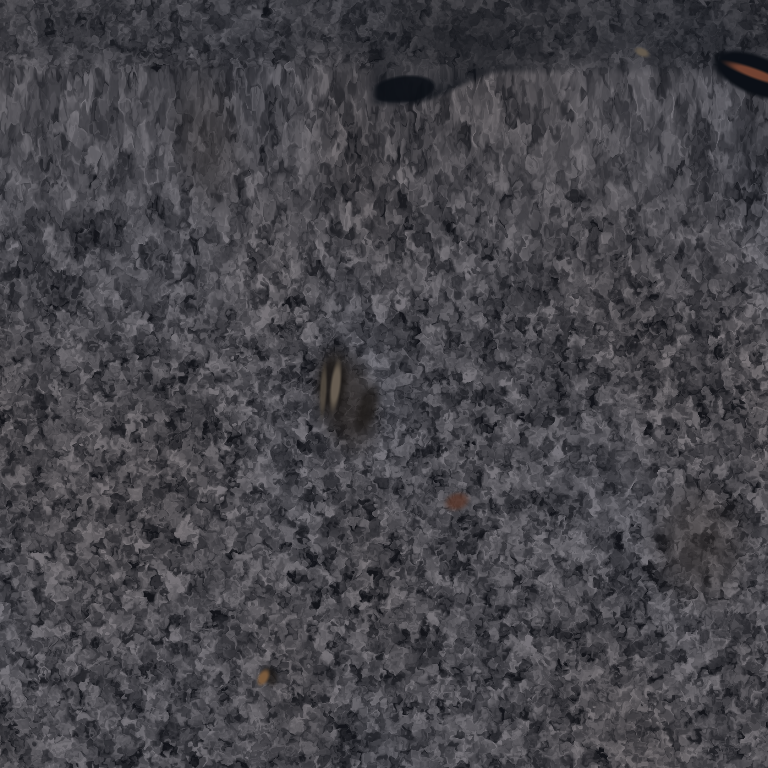
Reproduce this texture procedurally as a WebGL 1 fragment shader.

```glsl
precision highp float;
uniform vec2 u_resolution;

vec3 hash3(vec2 cell) {
  vec3 q = fract(cell.xyx * vec3(0.1031, 0.1030, 0.0973));
  q += dot(q, q.yxz + 33.33);
  return fract((q.xxy + q.yzz) * q.zyx);
}

// Soft cellular noise: each cell has a flat value, blended at its borders.
float grains(vec2 p, float sharpness) {
  vec2 base = floor(p), f = fract(p);
  float total = 0.0, weights = 0.0;
  for (int j = -1; j <= 1; j++) {
    for (int i = -1; i <= 1; i++) {
      vec2 cell = vec2(float(i), float(j));
      vec3 h = hash3(base + cell + 50.0);
      vec2 d = cell + h.xy - f;
      float w = exp(-sharpness * dot(d, d));
      total += w * h.z;
      weights += w;
    }
  }
  return total / max(weights, 1e-6);
}

float waves(vec2 p) {
  float a = sin(p.x * 9.0 + 2.0 * sin(p.y * 7.0 + 1.0));
  float b = sin(p.y * 13.0 + 2.5 * sin(p.x * 8.0 + 2.0));
  float c = sin(dot(p, vec2(23.0, 17.0)) + 2.0 * sin(p.x * 15.0));
  return (a + b + 0.6 * c) / 2.6;
}

float blob(vec2 p, vec2 centre, vec2 radii, float tilt, float soft) {
  vec2 d = p - centre;
  d = vec2(cos(tilt) * d.x + sin(tilt) * d.y, cos(tilt) * d.y - sin(tilt) * d.x);
  return 1.0 - smoothstep(1.0 - soft, 1.0 + soft, length(d / radii));
}

// Grains lengthen vertically toward the upper part of the slab.
vec2 smear(vec2 p) {
  float rise = clamp(p.y - 0.55, 0.0, 0.36);
  return vec2(p.x, p.y - 0.9 * rise * rise);
}

float graniteTone(vec2 p) {
  vec2 q = smear(p);
  vec2 wobble = vec2(grains(q * 140.0, 9.0), grains(q * 140.0 + 71.0, 9.0)) - 0.5;
  q += wobble * 0.011;
  float coarse = grains(q * vec2(68.0, 60.0), 16.0) - 0.5;
  float medium = grains(q * vec2(125.0, 105.0) + 13.0, 14.0) - 0.5;
  float fine = grains(q * 210.0 + 37.0, 10.0) - 0.5;
  float fleck = smoothstep(0.74, 0.92, grains(q * vec2(88.0, 76.0) + 91.0, 16.0));
  float contrast = mix(1.0, 0.78, smoothstep(0.5, 0.85, p.y));
  float detail = 0.56 * coarse + 0.50 * medium + 0.28 * fine - 0.24 * fleck;
  return 0.61 + contrast * detail + 0.05 * waves(p);
}

// Darker strip along the top, with a deep shadow under its lip.
vec3 shadeLedge(vec3 color, vec2 p, vec3 shadow) {
  float lip = mix(0.865, 0.907, smoothstep(0.53, 0.66, p.x));
  float right = smoothstep(0.476, 0.494, p.x);
  float above = smoothstep(lip - 0.006, lip + 0.006, p.y);
  float strip = smoothstep(0.90, 0.95, p.y) * mix(0.2, 0.36, smoothstep(0.3, 0.6, p.x));
  color = mix(color, shadow, strip);
  float depth = exp(-max(p.y - lip, 0.0) * 19.0);
  float reach = 1.0 - 0.75 * smoothstep(0.55, 0.78, p.x);
  float notch = blob(p, vec2(0.525, 0.883), vec2(0.045, 0.019), 0.12, 0.22);
  float lipShade = right * above * depth * reach * 0.75;
  return mix(color, shadow, max(lipShade, notch * right * above * 0.95));
}

// A striped chip lying in a soft brown shadow.
vec3 addChip(vec3 color, vec2 p, vec3 earth, vec3 pale) {
  color = mix(color, earth, 0.65 * blob(p, vec2(0.452, 0.478), vec2(0.034, 0.058), 0.25, 0.55));
  color = mix(color, earth * 0.6, 0.7 * blob(p, vec2(0.478, 0.468), vec2(0.011, 0.027), -0.3, 0.5));
  color = mix(color, earth * 0.6, 0.8 * blob(p, vec2(0.433, 0.502), vec2(0.018, 0.037), -0.1, 0.35));
  color = mix(color, pale * 0.8, 0.8 * blob(p, vec2(0.421, 0.492), vec2(0.004, 0.030), -0.05, 0.5));
  return mix(color, pale, 0.9 * blob(p, vec2(0.437, 0.498), vec2(0.006, 0.029), -0.12, 0.4));
}

void main() {
  vec2 p = gl_FragCoord.xy / u_resolution;
  vec3 darkStone = vec3(0.075, 0.08, 0.10);
  vec3 lightStone = vec3(0.425, 0.415, 0.435);
  vec3 shadow = vec3(0.045, 0.06, 0.085);
  vec3 earth = vec3(0.17, 0.15, 0.14);
  vec3 pale = vec3(0.43, 0.39, 0.34);
  vec3 rust = vec3(0.34, 0.20, 0.15);

  vec3 color = mix(darkStone, lightStone, clamp(graniteTone(p), 0.0, 1.1));
  color *= 1.0 + 0.02 * vec3(1.0, 0.0, -1.0) * waves(p * 0.8 + 3.0);

  // Faint stains and small fragments.
  color = mix(color, earth, 0.28 * blob(p, vec2(0.27, 0.82), vec2(0.035, 0.07), 0.1, 0.8));
  color = mix(color, earth * 1.5, 0.35 * blob(p, vec2(0.91, 0.29), vec2(0.05, 0.06), 0.0, 0.8));
  color = mix(color, rust, 0.75 * blob(p, vec2(0.595, 0.347), vec2(0.014, 0.010), 0.3, 0.5));
  color = addChip(color, p, earth, pale);
  color = shadeLedge(color, p, shadow);
  color = mix(color, earth * 0.6, 0.8 * blob(p, vec2(0.351, 0.119), vec2(0.009, 0.012), 0.5, 0.5));
  color = mix(color, pale * vec3(1.1, 0.9, 0.7), blob(p, vec2(0.343, 0.118), vec2(0.006, 0.010), -0.5, 0.5));
  color = mix(color, pale * 0.9, blob(p, vec2(0.836, 0.932), vec2(0.009, 0.005), -0.4, 0.5));

  // Dark opening at the right edge with a warm sliver inside.
  color = mix(color, shadow, blob(p, vec2(0.985, 0.902), vec2(0.059, 0.025), -0.38, 0.15));
  color = mix(color, rust * 1.3, blob(p, vec2(0.984, 0.904), vec2(0.037, 0.006), -0.35, 0.4));
  gl_FragColor = vec4(color, 1.0);
}
```
